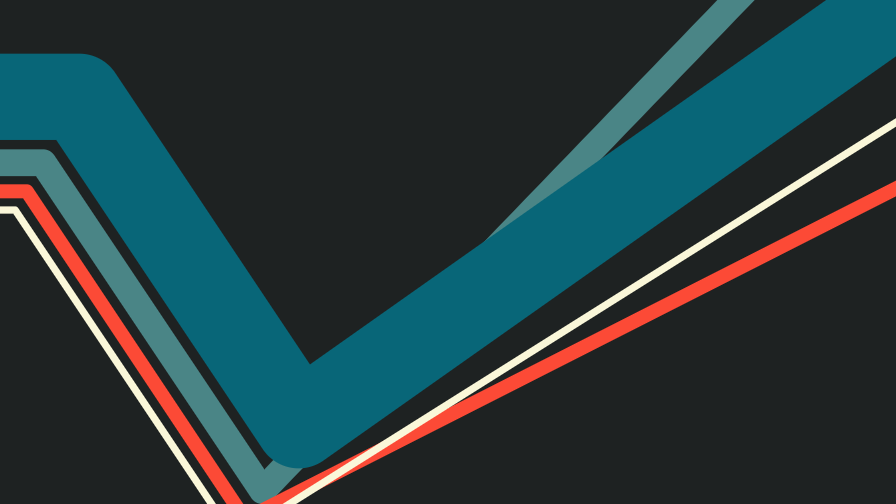
Write a WebGL 2 fragment shader that draws this background.

```glsl
#version 300 es
precision highp float;

uniform vec2 u_resolution;
out vec4 fragColor;

// Palette
const vec3 CHARCOAL = vec3(0.118, 0.132, 0.132);
const vec3 TEAL     = vec3(0.030, 0.400, 0.470);
const vec3 SAGE     = vec3(0.290, 0.520, 0.525);
const vec3 CORAL    = vec3(0.990, 0.290, 0.210);
const vec3 CREAM    = vec3(0.980, 0.970, 0.850);

// Ribbon paths in canvas heights: upper bend, lower bend, far end
const vec2 TEAL_TOP  = vec2(0.1574, 0.8079);
const vec2 TEAL_LOW  = vec2(0.5926, 0.1563);
const vec2 TEAL_END  = vec2(2.0093, 1.1565);
const vec2 SAGE_TOP  = vec2(0.0856, 0.6771);
const vec2 SAGE_LOW  = vec2(0.5208, 0.0266);
const vec2 SAGE_END  = vec2(1.5278, 1.0699);
const vec2 CORAL_TOP = vec2(0.0532, 0.6204);
const vec2 CORAL_LOW = vec2(0.4861, -0.0301);
const vec2 CORAL_END = vec2(2.0093, 0.7437);
const vec2 CREAM_TOP = vec2(0.0301, 0.5833);
const vec2 CREAM_LOW = vec2(0.4655, -0.0683);
const vec2 CREAM_END = vec2(2.0093, 0.9028);

// Half widths of the ribbons
const float TEAL_RADIUS  = 0.0856;
const float SAGE_RADIUS  = 0.0266;
const float CORAL_RADIUS = 0.0139;
const float CREAM_RADIUS = 0.0072;

const float START_X = -0.5; // off the left edge

float segmentDistance(vec2 p, vec2 a, vec2 b) {
    vec2 ab = b - a;
    float t = clamp(dot(p - a, ab) / dot(ab, ab), 0.0, 1.0);
    return length(p - a - ab * t);
}

// Coverage of a ribbon: level run, descent, then rising run
float ribbon(vec2 p, vec2 top, vec2 low, vec2 end, float radius) {
    float d = segmentDistance(p, vec2(START_X, top.y), top);
    d = min(d, segmentDistance(p, top, low));
    d = min(d, segmentDistance(p, low, end));
    return clamp(0.5 - (d - radius) * u_resolution.y, 0.0, 1.0);
}

void main() {
    vec2 p = gl_FragCoord.xy / u_resolution.y;

    // Layers from back to front
    vec3 color = CHARCOAL;
    color = mix(color, SAGE, ribbon(p, SAGE_TOP, SAGE_LOW, SAGE_END, SAGE_RADIUS));
    color = mix(color, TEAL, ribbon(p, TEAL_TOP, TEAL_LOW, TEAL_END, TEAL_RADIUS));
    color = mix(color, CORAL, ribbon(p, CORAL_TOP, CORAL_LOW, CORAL_END, CORAL_RADIUS));
    color = mix(color, CREAM, ribbon(p, CREAM_TOP, CREAM_LOW, CREAM_END, CREAM_RADIUS));

    fragColor = vec4(color, 1.0);
}
```
